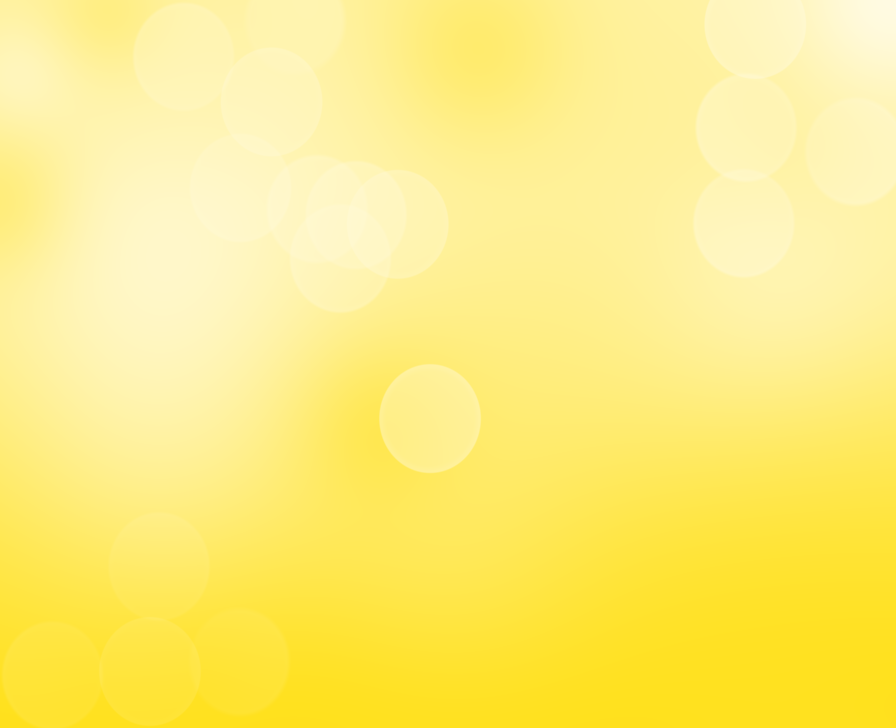
Give the GLSL for this background, as a Shadertoy shader.

```glsl
// Sunny yellow bokeh: a vertical wash from amber to cream, shaped by broad
// soft glows and hollows, with clusters of translucent, slightly tall lens
// discs on top. One scalar tone drives the whole colour ramp.

#define TONE_LOW 0.10          // tone at the bottom
#define TONE_HIGH 0.62         // tone at the top
#define RISE_END 0.75          // height where the wash is fully pale
#define DISC_TONE 0.87         // tone the discs blend toward
#define DISC_SIZE vec2(0.0705, 0.0755)
#define DISCS_PER_CLUSTER 4
#define RIM 0.22               // extra opacity at disc edges
#define RIPPLE 0.012           // strength of the sine unevenness
#define GOLDEN_ANGLE 2.39996

const int GLOWS = 10;
const int CLUSTERS = 5;

float hash(float n) {
    return fract(sin(n * 12.9898 + 4.1) * 43758.55);
}

// The blue channel is the tone; green follows it gently.
vec3 yellowRamp(float tone) {
    return vec3(1.0, 0.865 + 0.132 * tone, tone);
}

// Vertical wash with broad Gaussian glows (positive) and hollows (negative).
float washTone(vec2 uv, float aspect) {
    // centre x, centre y, radius, amount
    vec4 glow[GLOWS] = vec4[GLOWS](
        vec4(0.18, 0.62, 0.24, 0.17), vec4(0.18, 0.34, 0.22, 0.19),
        vec4(0.86, 0.60, 0.17, 0.10), vec4(0.42, 0.42, 0.11, -0.15),
        vec4(0.53, 0.93, 0.13, -0.20), vec4(0.12, 0.98, 0.08, -0.12),
        vec4(1.00, 1.00, 0.15, 0.26), vec4(0.00, 0.72, 0.10, -0.20),
        vec4(0.50, 0.20, 0.20, 0.12), vec4(0.02, 0.90, 0.08, 0.12));
    float tone = mix(TONE_LOW, TONE_HIGH, smoothstep(0.0, RISE_END, uv.y));
    for (int i = 0; i < GLOWS; i++) {
        vec2 q = (uv - glow[i].xy) * vec2(aspect, 1.0) / glow[i].z;
        tone += glow[i].w * exp(-dot(q, q));
    }
    tone += RIPPLE * (sin(uv.x * 9.0 + 2.0 * sin(uv.y * 6.0))
                    + sin(uv.y * 11.0 - uv.x * 5.0));
    return tone;
}

// Coverage of one disc; q is measured in disc radii.
float discCoverage(vec2 q, float softness, float fade, float angle) {
    float d = length(q);
    float body = 1.0 - smoothstep(1.0 - softness, 1.0 + softness * 0.3, d);
    float rim = RIM * smoothstep(0.84, 0.98, d);
    float lit = smoothstep(-1.1, 0.9, dot(q, vec2(cos(angle), sin(angle))));
    return body * (1.0 + rim) * mix(1.0, lit, fade);
}

// Discs spiral out from each cluster centre with varied blur and fading.
float addDiscs(float tone, vec2 uv, float aspect) {
    // centre x, centre y, spread, opacity
    vec4 cluster[CLUSTERS] = vec4[CLUSTERS](
        vec4(0.26, 0.86, 0.15, 0.27), vec4(0.40, 0.68, 0.07, 0.30),
        vec4(0.88, 0.84, 0.17, 0.40), vec4(0.15, 0.13, 0.16, 0.10),
        vec4(0.48, 0.425, 0.0, 0.38));
    float pixel = 1.5 / (iResolution.y * DISC_SIZE.x);
    for (int k = 0; k < CLUSTERS; k++) {
        vec4 c = cluster[k];
        int count = c.z > 0.0 ? DISCS_PER_CLUSTER : 1;
        for (int j = 0; j < count; j++) {
            float h = hash(float(k * DISCS_PER_CLUSTER + j));
            float angle = GOLDEN_ANGLE * float(j) + 1.7 * float(k);
            float reach = c.z * sqrt((float(j) + 0.5) / float(count));
            vec2 offset = reach * vec2(cos(angle), sin(angle));
            vec2 q = ((uv - c.xy) * vec2(aspect, 1.0) - offset) / DISC_SIZE;
            float softness = max(pixel, 0.025 + 0.7 * c.z * h * h);
            float cover = discCoverage(q, softness, 4.0 * c.z * h, angle);
            tone = mix(tone, DISC_TONE, c.w * cover);
        }
    }
    return tone;
}

void mainImage(out vec4 fragColor, in vec2 fragCoord) {
    vec2 uv = fragCoord / iResolution.xy;
    float aspect = iResolution.x / iResolution.y;
    float tone = addDiscs(washTone(uv, aspect), uv, aspect);
    fragColor = vec4(yellowRamp(clamp(tone, 0.04, 0.95)), 1.0);
}
```
